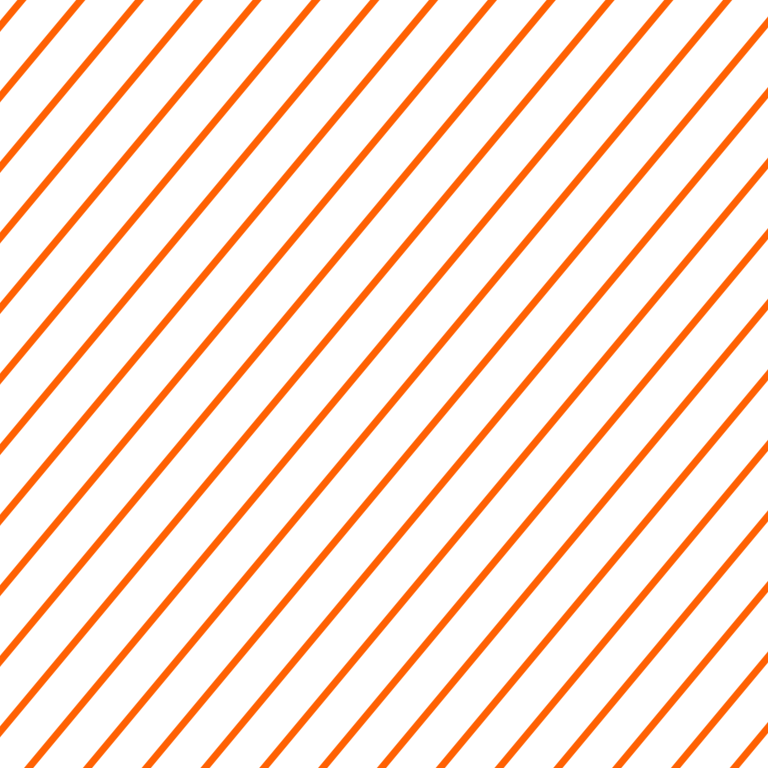
This pattern is drawn by a three.js fragment shader. Its source:

```glsl
// Thin, evenly spaced orange diagonal stripes on a white ground.
// A linear phase counts the stripes (about 13 across, 11 up);
// the distance to the nearest whole number gives each stripe's band.
varying vec2 vUv;

// Coverage of stripes centred on whole phases; duty is the inked share of a period.
float stripes(float phase, float duty) {
  float soft = 0.6 * fwidth(phase);
  float offset = abs(fract(phase + 0.5) - 0.5);
  return 1.0 - smoothstep(-soft, soft, offset - 0.5 * duty);
}

void main() {
  vec3 paper = vec3(1.0);
  vec3 orange = vec3(1.0, 0.38, 0.01);

  // Stripe repeats across and up, measured down from the top edge
  float phase = dot(vec2(vUv.x, 1.0 - vUv.y), vec2(13.06, 10.886)) - 0.373;

  gl_FragColor = vec4(mix(paper, orange, stripes(phase, 0.156)), 1.0);
}
```
